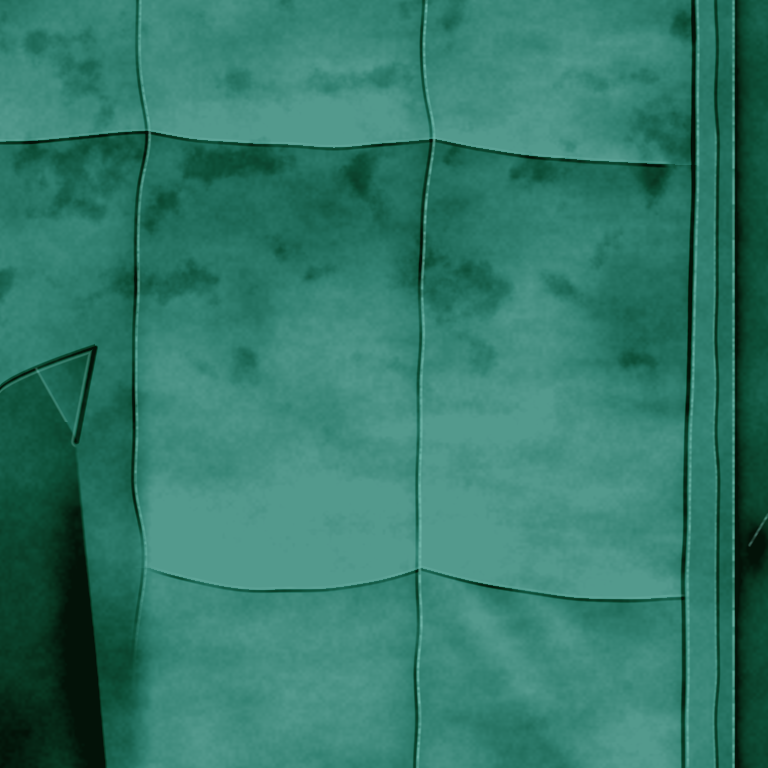
Write a three.js fragment shader that draws this texture.

```glsl
// Quilted green velvet with stitched seams, a piped right border and a dark cushion corner.
varying vec2 vUv;

const vec3 BLACK_GREEN = vec3(0.01, 0.07, 0.03);
const vec3 DEEP_GREEN = vec3(0.03, 0.20, 0.12);
const vec3 SHADE_GREEN = vec3(0.05, 0.31, 0.22);
const vec3 MID_GREEN = vec3(0.12, 0.42, 0.35);
const vec3 VELVET = vec3(0.20, 0.51, 0.45);
const vec3 SHEEN = vec3(0.31, 0.59, 0.54);
const vec3 THREAD = vec3(0.46, 0.73, 0.68);
const vec4 UPPER_ROW = vec4(0.814, 0.829, 0.818, 0.785); // heights at edge and crossings
const vec4 LOWER_ROW = vec4(0.275, 0.262, 0.261, 0.222);
const float THREAD_WIDTH = 0.0016;
const float SOFT = 0.0015;
const float MOTTLE = 2.6;
const float GRAIN = 0.30;
const float BAND_RIGHT = 0.957;

float hash(vec2 p) {
  vec3 q = fract(vec3(p.xyx) * 0.1031);
  q += dot(q, q.yzx + 33.33);
  return fract((q.x + q.y) * q.z);
}
float noise(vec2 p) {
  vec2 i = floor(p), f = fract(p);
  f = f * f * (3.0 - 2.0 * f);
  return mix(mix(hash(i), hash(i + vec2(1, 0)), f.x),
             mix(hash(i + vec2(0, 1)), hash(i + vec2(1, 1)), f.x), f.y);
}
// Layered noise centred on zero
float cloudy(vec2 p) {
  float sum = -0.48, amp = 0.5;
  for (int i = 0; i < 5; i++) {
    sum += amp * noise(p);
    p = mat2(1.6, 1.2, -1.2, 1.6) * p + 7.3;
    amp *= 0.5;
  }
  return sum;
}
float bump(float x, float width) { return exp(-x * x / (width * width)); }
float fall(float a, float b, float x) { return 1.0 - smoothstep(a, b, x); }
float line(float d, float width) { return fall(width - SOFT, width + SOFT, abs(d)); }
float segment(vec2 p, vec2 a, vec2 b) {
  vec2 ab = b - a;
  return length(p - a - ab * clamp(dot(p - a, ab) / dot(ab, ab), 0.0, 1.0));
}
// Seam sagging between crossings at the given columns
float rowSeam(float x, vec4 h, vec3 col, float sag) {
  if (x < col.x) return mix(h.x, h.y, smoothstep(0.0, 1.0, x / col.x));
  float k = step(col.y, x);
  float t = min(mix((x - col.x) / (col.y - col.x), (x - col.y) / (col.z - col.y), k), 1.0);
  return mix(mix(h.y, h.z, t), mix(h.z, h.w, t), k) - sag * (1.0 - 0.5 * k) * 4.0 * t * (1.0 - t);
}
vec3 ramp(float t) {
  vec3 c = mix(BLACK_GREEN, DEEP_GREEN, clamp(t, 0.0, 1.0));
  c = mix(c, SHADE_GREEN, clamp(t - 1.0, 0.0, 1.0));
  c = mix(c, MID_GREEN, clamp(t - 2.0, 0.0, 1.0));
  c = mix(c, VELVET, clamp(t - 3.0, 0.0, 1.0));
  return mix(c, SHEEN, clamp(t - 4.0, 0.0, 1.15));
}

void main() {
  vec2 p = vUv;
  float wobble = 0.005 * (noise(p * 16.0) - 0.5), glint = 0.0;
  float stitch = 0.3 + 0.7 * noise(p * vec2(90.0, 280.0));
  float cloud = cloudy(p * 7.0);
  float up = p.y - rowSeam(p.x, UPPER_ROW, vec3(0.193, 0.565, 0.89), 0.014) + wobble;
  float low = p.y - rowSeam(p.x, LOWER_ROW, vec3(0.195, 0.549, 0.89), 0.030) + wobble;

  // Velvet nap: rows brighten downwards, the left column sinks into shade
  float tone = up > 0.0 ? 4.7 - 3.5 * up : low > 0.0 ? 4.9 - 1.1 * smoothstep(0.1, 0.5, low) : 4.4 + 0.8 * low;
  float left = fall(0.165, 0.205, p.x) * step(up, 0.0);
  tone = mix(tone, 2.7 + 1.2 * smoothstep(0.1, 0.6, p.y), left) - 0.4 * fall(0.1, 0.2, p.x) * step(0.0, up);
  tone += MOTTLE * cloud + 1.2 * cloudy(p * vec2(10.0, 34.0)) * (0.4 + p.x);
  tone -= 1.3 * smoothstep(0.05, 0.3, cloudy(p * 19.0)) * smoothstep(0.35, 0.6, p.y);
  tone -= 1.3 * bump(length((p - vec2(0.33, 0.59)) * vec2(1.0, 0.55) - vec2(0.1 * (p.y - 0.59), 0.0)), 0.04) * noise(p * 32.0);
  tone -= 0.7 * bump(length(p - vec2(0.80, 0.57)), 0.10);
  float folds = noise(vec2(dot(p, vec2(0.8, 0.6)) * 26.0, dot(p, vec2(-0.6, 0.8)) * 5.0)) - 0.5;
  tone += folds * step(low, 0.0) * smoothstep(0.5, 0.62, p.x) * 1.6;

  // Seams across and down: lit lip, dark crease, soft shadow, broken thread
  for (int i = 0; i < 2; i++) {
    float first = 1.0 - float(i);
    float d = mix(low, up, first);
    float reach = mix(smoothstep(0.18, 0.23, p.x) * fall(0.885, 0.896, p.x), fall(0.86, 0.876, p.x), first);
    tone += reach * (d > 0.0 ? 0.25 * exp(-d / 0.02) : -mix(0.7, 1.1, first) * exp(d / 0.04));
    tone -= reach * (0.8 + 2.2 * noise(p * 22.0)) * line(d + 0.002, 0.0018);
    glint += 0.45 * reach * stitch * line(d - 0.002, 0.001);
    float x = mix(0.545, 0.175, first) + 0.009 * p.y + 0.012 * bump(p.y - 0.825, 0.06) + 0.014 * first * bump(p.y - 0.26, 0.06);
    d = p.x - x + wobble;
    float depth = mix(1.0, smoothstep(0.1, 0.35, p.y), first);
    tone -= depth * (d < 0.0 ? 0.9 * exp(d / 0.018) : 0.3 * exp(-d / 0.012));
    tone -= depth * (0.8 + 1.8 * noise(p * 18.0)) * line(d + 0.004, 0.0018);
    glint += mix(0.95, 0.75 * depth, first) * stitch * line(d, THREAD_WIDTH);
  }

  // Piped border and the shaded cloth beyond it
  float d = p.x - 0.895 - 0.013 * smoothstep(0.2, 0.85, p.y) - 0.5 * wobble;
  tone -= 1.1 * exp(-abs(d) / 0.02) + 3.0 * line(d + 0.005, 0.0025);
  float rib = p.x - 0.931 - wobble, ribLength = fall(0.82, 0.84, p.y);
  float bandTone = 3.8 + 2.0 * cloud - 0.8 * smoothstep(-0.002, 0.004, rib) - 2.0 * line(rib - 0.003, 0.002);
  tone = mix(tone, bandTone, smoothstep(-SOFT, SOFT, d));
  float cloth = 1.6 + 0.6 * p.y + 2.5 * cloud - 2.6 * exp(-max(p.x - BAND_RIGHT, 0.0) / 0.009);
  tone = mix(tone, cloth, smoothstep(-SOFT, SOFT, p.x - BAND_RIGHT));
  tone -= 1.8 * bump(length((p - vec2(0.985, 0.29)) * vec2(1.0, 0.5)), 0.014);
  glint += stitch * (0.85 * line(d - 0.001, THREAD_WIDTH) + 0.8 * line(p.x - BAND_RIGHT + 0.002, THREAD_WIDTH)
         + 0.5 * ribLength * line(rib, 0.0013) + 0.7 * line(segment(p, vec2(1.0, 0.33), vec2(0.976, 0.29)), 0.0015));

  // Dark cushion with a folded, piped corner
  float top = 0.495 + 0.054 * pow(p.x / 0.124, 0.75);
  float side = p.y > 0.425 ? mix(0.1, 0.126, (p.y - 0.425) / 0.124) : mix(0.138, 0.098, p.y / 0.425);
  float inside = fall(-SOFT, SOFT, p.y - top) * fall(-0.003, 0.003, p.x - side);
  float cushion = mix(0.7, 2.0, smoothstep(0.15, 0.45, p.y)) + 2.2 * cloud;
  cushion -= 1.6 * fall(0.0, 0.07, side - p.x) * fall(0.32, 0.42, p.y);
  float crease = dot(p - vec2(0.05, 0.515), vec2(0.871, 0.492));
  cushion = mix(cushion, 3.1 - 18.0 * max(crease, 0.0), smoothstep(-0.002, 0.002, crease) * smoothstep(0.41, 0.44, p.y));
  tone = mix(tone - 0.5 * exp(-max(p.x - side, 0.0) / 0.02) * fall(0.4, 0.55, p.y), cushion, inside);
  float piping = min(segment(p, vec2(0.124, 0.547), vec2(0.1, 0.425)), abs(p.y - top) + step(0.124, p.x));
  tone -= 2.2 * line(piping, 0.003);
  glint += inside * 0.35 * (line(piping - 0.006, 0.0014) + line(crease, 0.0015) * step(0.45, p.y));

  tone += GRAIN * (noise(p * 230.0) + noise(p * 110.0) - 1.0);
  gl_FragColor = vec4(mix(ramp(tone), THREAD, clamp(glint, 0.0, 1.0)), 1.0);
}
```
